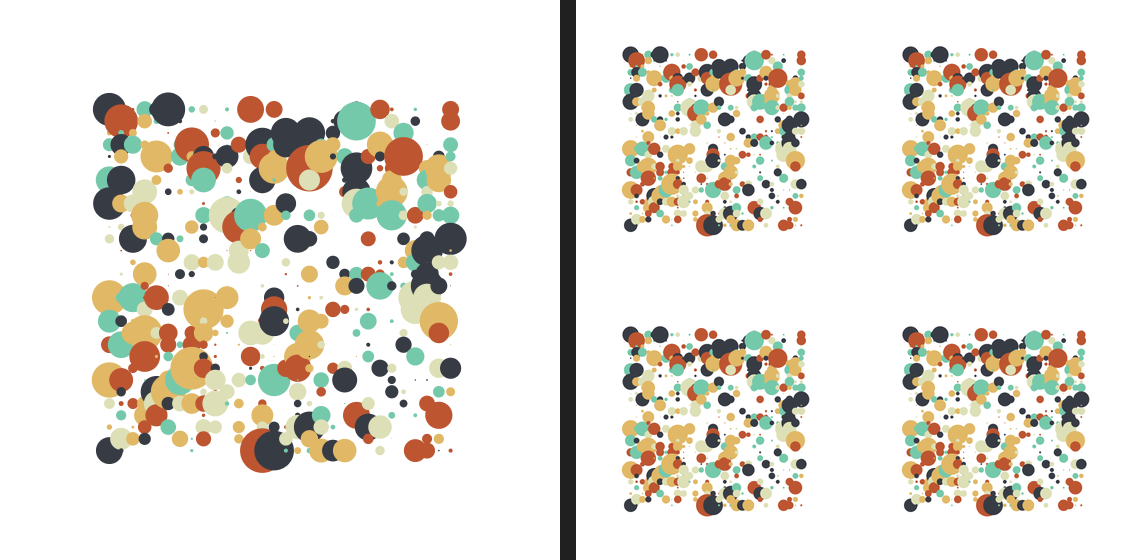
Left, the tile; right, the same tile 2 across and 2 down.
Give the GLSL for this pattern, as a WebGL 1 fragment shader.

```glsl
precision highp float;
// Overlapping flat discs centred on a square grid with a wide blank margin.
// Radii follow a bell curve cut at zero, so about half the sites stay empty;
// discs are painted column by column, and top to bottom within each column.

uniform vec2 u_resolution;

const float SITES = 30.0;          // grid sites per side
const float SPACING = 0.02101;     // distance between sites, in canvas units
const float RADIUS_SPREAD = 0.0150; // standard deviation of the radius
const float COLOUR_COUNT = 5.0;

const vec3 PAPER = vec3(1.0);
const vec3 TEAL  = vec3(0.455, 0.788, 0.667);
const vec3 RUST  = vec3(0.741, 0.333, 0.192);
const vec3 SLATE = vec3(0.216, 0.231, 0.267);
const vec3 GOLD  = vec3(0.882, 0.722, 0.400);
const vec3 CREAM = vec3(0.867, 0.878, 0.714);

// Three independent values in 0..1 for a site and a seed.
vec3 hash3(vec2 site, float seed) {
  vec3 p = fract(vec3(site.xyx + seed) * vec3(0.1031, 0.1030, 0.0973));
  p += dot(p, p.yxz + 33.33);
  return fract((p.xxy + p.yzz) * p.zyx);
}

// The sum of three uniform values approximates a normal one, at most 3 sigma.
float discRadius(vec2 site, float spread) {
  vec3 h = hash3(site, 17.0);
  return 2.0 * spread * (h.x + h.y + h.z - 1.5);
}

vec3 discColour(float pick) {
  float index = floor(pick * COLOUR_COUNT);
  if (index < 1.0) return TEAL;
  if (index < 2.0) return RUST;
  if (index < 3.0) return SLATE;
  if (index < 4.0) return GOLD;
  return CREAM;
}

// Antialiased coverage of a disc at a given distance from its centre.
float discCoverage(float dist, float radius, float pixel) {
  return step(0.0, radius) * clamp((radius - dist) / pixel + 0.5, 0.0, 1.0);
}

float insideGrid(vec2 site, float count) {
  vec2 inside = step(vec2(-0.5), site) * step(site, vec2(count - 0.5));
  return inside.x * inside.y;
}

// Layers every disc that can reach the point, in painting order.
vec3 paintDiscs(vec2 point, float pixel) {
  vec2 gridPoint = (point - 0.5) / SPACING + 0.5 * (SITES - 1.0);
  vec2 nearest = floor(gridPoint + 0.5);
  vec3 colour = PAPER;
  for (int column = -2; column <= 2; column++) {
    for (int row = 2; row >= -2; row--) {
      vec2 site = nearest + vec2(float(column), float(row));
      float dist = length(gridPoint - site) * SPACING;
      float radius = discRadius(site, RADIUS_SPREAD);
      float cover = discCoverage(dist, radius, pixel) * insideGrid(site, SITES);
      colour = mix(colour, discColour(hash3(site, 71.0).x), cover);
    }
  }
  return colour;
}

void main() {
  // The blank margin on all sides lets the canvas repeat without a seam.
  vec2 point = fract(gl_FragCoord.xy / u_resolution);
  float pixel = 1.0 / min(u_resolution.x, u_resolution.y);
  gl_FragColor = vec4(paintDiscs(point, pixel), 1.0);
}
```
